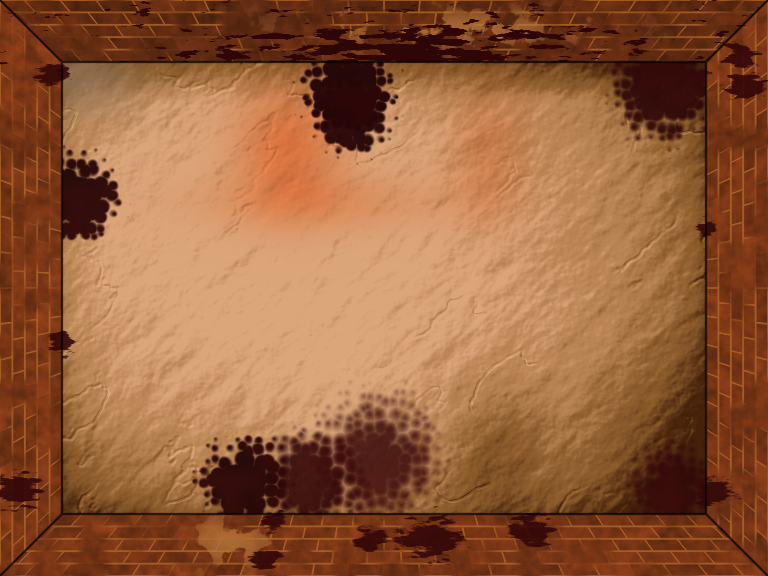
This background is drawn by a WebGL 2 fragment shader. Its source:

```glsl
#version 300 es
precision highp float;
// A stained plaster panel set back inside a mitred brick frame.
// Plaster is lit fractal relief; bricks follow the frame in perspective;
// stains are cellular clusters on the panel and bristly blots on the frame.
#define FRAME 0.1076
#define BRICK_ROWS 5.0
#define BRICKS_PER_UNIT 16.0
#define RELIEF 0.75
#define DOT_SCALE 52.0
#define HALF_SIZE vec2(0.66667, 0.5)

uniform vec2 u_resolution;
out vec4 outColor;

const vec3 SHADOW = vec3(0.27, 0.13, 0.04);
const vec3 UMBER = vec3(0.55, 0.36, 0.17);
const vec3 SAND = vec3(0.72, 0.51, 0.32);
const vec3 CREAM = vec3(0.86, 0.65, 0.48);
const vec3 RUST = vec3(0.70, 0.32, 0.14);
const vec3 DRIED = vec3(0.12, 0.015, 0.02);
const vec3 MAROON = vec3(0.29, 0.05, 0.05);

// Panel stains: centre, radius, softness
const vec4 PANEL_STAINS[8] = vec4[8](
  vec4(0.604, 0.848, 0.066, 0.12), vec4(0.613, 0.795, 0.057, 0.15),
  vec4(1.152, 0.845, 0.070, 0.25), vec4(0.130, 0.660, 0.062, 0.15),
  vec4(0.425, 0.163, 0.063, 0.15), vec4(0.538, 0.165, 0.068, 0.35),
  vec4(0.656, 0.205, 0.080, 0.50), vec4(1.170, 0.153, 0.060, 0.40));
// Frame stains: centre, radius
const vec3 FRAME_STAINS[12] = vec3[12](
  vec3(0.747, 0.066, 0.046), vec3(0.925, 0.078, 0.034), vec3(0.642, 0.062, 0.025),
  vec3(0.030, 0.150, 0.036), vec3(0.108, 0.404, 0.023), vec3(1.229, 0.607, 0.019),
  vec3(1.285, 0.902, 0.027), vec3(1.298, 0.851, 0.030), vec3(0.090, 0.870, 0.025),
  vec3(0.461, 0.030, 0.022), vec3(0.475, 0.094, 0.020), vec3(1.240, 0.140, 0.030));

vec2 hash2(vec2 p) {
  vec3 a = fract(p.xyx * vec3(0.1031, 0.1030, 0.0973));
  a += dot(a, a.yzx + 33.33);
  return fract((a.xx + a.yz) * a.zy);
}
float noise(vec2 p) {
  vec2 i = floor(p), f = fract(p);
  f = f * f * (3.0 - 2.0 * f);
  return mix(mix(hash2(i).x, hash2(i + vec2(1, 0)).x, f.x),
             mix(hash2(i + vec2(0, 1)).x, hash2(i + 1.0).x, f.x), f.y);
}
float fbm(vec2 p) {
  float sum = 0.0, amp = 0.5;
  for (int i = 0; i < 5; i++) {
    sum += amp * noise(p);
    p = mat2(1.6, 1.2, -1.2, 1.6) * p + 7.3;
    amp *= 0.5;
  }
  return sum;
}
float cellDistance(vec2 p) {
  float d = 2.0;
  for (int k = 0; k < 9; k++) {
    vec2 cell = floor(p) + vec2(k % 3 - 1, k / 3 - 1);
    d = min(d, length(cell + 0.15 + 0.7 * hash2(cell) - p));
  }
  return d;
}
float glow(vec2 p, vec2 centre, vec2 size) {
  vec2 q = (p - centre) / size;
  return exp(-dot(q, q));
}
// Height of the plaster, with trowel strokes rising to the right
float relief(vec2 p) {
  vec2 s = vec2(p.x * 0.75 + p.y * 0.66, p.y * 0.75 - p.x * 0.66);
  float crack = abs(fbm(s * vec2(7.0, 15.0) + 3.0) - 0.5);
  float cracked = smoothstep(0.45, 0.65, noise(p * 9.0));
  return fbm(s * vec2(16.0, 34.0)) + 0.35 * fbm(p * 75.0)
       - 0.28 * cracked * (1.0 - smoothstep(0.0, 0.025, crack));
}
vec3 plaster(vec2 p, float edge) {
  vec2 q = p - vec2(0.51, 0.56);
  float light = 1.03 - 1.0 * q.x * q.x - 1.5 * q.y * q.y;
  light -= 0.35 * glow(p, vec2(1.24, 0.18), vec2(0.22, 0.2));
  light -= 0.30 * glow(p, vec2(0.86, 0.21), vec2(0.09, 0.12));
  light -= 0.22 * glow(p, vec2(0.12, 0.12), vec2(0.24, 0.2));
  light -= 0.25 * smoothstep(0.81, 0.88, p.y) + 0.22 * exp(-edge / 0.03);
  light += 0.16 * (fbm(p * 5.0) - 0.5);
  float slope = relief(p + vec2(-0.0018, 0.0018)) - relief(p + vec2(0.0018, -0.0018));
  light -= RELIEF * slope;
  vec3 col = mix(SHADOW, UMBER, smoothstep(0.0, 0.45, light));
  col = mix(col, SAND, smoothstep(0.4, 0.72, light));
  col = mix(col, CREAM, smoothstep(0.68, 1.0, light));
  float rust = 0.75 * glow(p, vec2(0.50, 0.75), vec2(0.09, 0.11))
    + 0.4 * glow(p, vec2(0.85, 0.73), vec2(0.07, 0.12))
    + 0.35 * glow(p, vec2(0.56, 0.65), vec2(0.22, 0.05));
  col = mix(col, RUST * (0.6 + 0.6 * light), min(rust, 0.8));
  return mix(col, vec3(0.55, 0.46, 0.38), 0.6 * glow(p, vec2(0.14, 0.87), vec2(0.1, 0.07)));
}
vec3 bricks(vec2 p, vec2 q, vec2 inset, float depth) {
  bool side = inset.x < inset.y;
  float along = side ? q.y * 0.5 / (0.5 - depth) : q.x * HALF_SIZE.x / (HALF_SIZE.x - depth);
  vec2 uv = vec2(along * BRICKS_PER_UNIT, depth / FRAME * BRICK_ROWS);
  uv.x += 0.5 * mod(floor(uv.y), 2.0);
  vec2 joint = (0.5 - abs(fract(uv) - 0.5)) * vec2(1.0 / BRICKS_PER_UNIT, FRAME / BRICK_ROWS);
  float mortar = 1.0 - smoothstep(0.0006, 0.0026, min(joint.x, joint.y));
  float grain = fbm(p * 60.0), tone = hash2(floor(uv)).x;
  vec3 col = vec3(0.43, 0.19, 0.075) * (0.65 + 0.2 * tone + 0.5 * grain);
  col *= side ? 1.1 : (q.y > 0.0 ? 0.88 : 1.08);
  col = mix(col, vec3(0.70, 0.40, 0.16), mortar * smoothstep(0.2, 0.7, noise(p * 25.0)) * 0.8);
  // Bare patches, then the ragged stain along the top
  float bare = glow(p, vec2(0.40, 0.06), vec2(0.09, 0.05)) + glow(p, vec2(0.77, 0.95), vec2(0.28, 0.04));
  col = mix(col, vec3(0.75, 0.49, 0.24), 0.75 * smoothstep(0.63, 0.72, fbm(p * 32.0) + 0.2 * bare) * min(bare, 1.0));
  float ragged = fbm(p * vec2(28.0, 110.0)) + 0.33 * glow(p, vec2(0.70, 0.91), vec2(0.3, 0.045));
  return mix(col, DRIED * 1.5, smoothstep(0.69, 0.75, ragged) * smoothstep(0.85, 0.89, p.y));
}
void main() {
  vec2 p = gl_FragCoord.xy / u_resolution * HALF_SIZE * 2.0;
  vec2 q = p - HALF_SIZE, inset = HALF_SIZE - abs(q);
  float pixel = 1.0 / u_resolution.y, depth = min(inset.x, inset.y), edge = depth - FRAME;
  float inside = smoothstep(-pixel, pixel, edge);
  vec3 col = mix(bricks(p, q, inset, min(depth, FRAME)), plaster(p, max(edge, 0.0)), inside);
  // Clustered drops on the panel
  float cells = cellDistance(p * DOT_SCALE), wobble = noise(p * 30.0) - 0.5;
  for (int i = 0; i < 8; i++) {
    vec4 s = PANEL_STAINS[i];
    float fill = 1.22 - 0.85 * length(p - s.xy) / s.z - 0.75 * cells + 0.3 * wobble;
    float cover = smoothstep(-s.w, s.w, fill) * inside;
    col = mix(col, mix(DRIED, MAROON, s.w * 1.3 + 0.3 * wobble), cover * (1.0 - 0.3 * s.w));
  }
  // Bristly blots on the frame
  float bristle = fbm(p * vec2(45.0, 150.0)) - 0.5;
  for (int i = 0; i < 12; i++) {
    vec3 s = FRAME_STAINS[i];
    float fill = 0.9 - length((p - s.xy) * vec2(0.85, 1.15)) / s.z + 1.6 * bristle;
    col = mix(col, DRIED * 1.6, 0.9 * smoothstep(-0.12, 0.18, fill));
  }
  // Dark seams around the panel and along the mitres
  float mitre = abs(inset.x - inset.y) * 0.7071;
  float seam = min(abs(edge), edge < 0.0 ? mitre : 1.0);
  col *= 1.0 - 0.75 * (1.0 - smoothstep(0.0006, 0.0006 + 1.5 * pixel, seam));
  outColor = vec4(col, 1.0);
}
```
